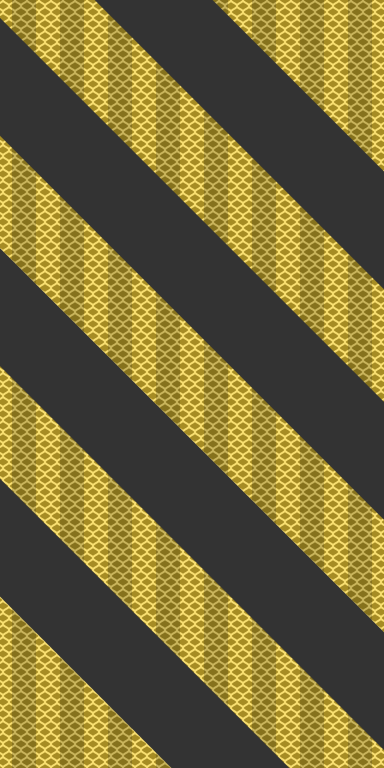
Write a WebGL 2 fragment shader that draws this pattern.

```glsl
#version 300 es
precision highp float;

uniform vec2 u_resolution;
out vec4 fragColor;

const float TAU = 6.2831853;
const vec3 CHARCOAL = vec3(0.20, 0.20, 0.20);
const vec3 OCHRE = vec3(0.65, 0.55, 0.14);
const vec3 PALE_GOLD = vec3(0.97, 0.87, 0.44);

const float CELLS_ACROSS = 32.0;
const float COLUMNS_ACROSS = 8.0;
const float COLUMN_SHADE = 0.81;
const float WIRE_HALF_WIDTH = 0.086;
const int BAND_COUNT = 4;
const float BAND_SPACING = 0.2;
const float BAND_HALF_WIDTH = 0.0512;

// Coverage of a shape from its signed distance, negative inside
float coverage(float dist, float blur) {
    return 1.0 - smoothstep(-blur, blur, dist);
}

// Distance from x to the nearest whole number
float toNearest(float x) {
    return abs(fract(x + 0.5) - 0.5);
}

// Distance to mirrored wavy wires that touch to form ogee cells
float ogeeWire(vec2 q) {
    float sway = 0.25 * cos(TAU * q.y);
    float slope = 0.25 * TAU * sin(TAU * q.y);
    float gap = min(toNearest(q.x - sway), toNearest(q.x - 0.5 + sway));
    return gap / sqrt(1.0 + slope * slope);
}

// Signed distance to the diagonal bands, in canvas widths
float diagonalBands(vec2 p) {
    float t = (p.x + p.y) / 3.0;
    float nearest = 1.0;
    for (int i = 1; i <= BAND_COUNT; i++) {
        nearest = min(nearest, abs(t - float(i) * BAND_SPACING));
    }
    return (nearest - BAND_HALF_WIDTH) * 3.0 / sqrt(2.0);
}

// Signed distance to the shaded vertical columns, in canvas widths
float shadedColumns(float x) {
    return (abs(fract(x * COLUMNS_ACROSS) - 0.5) - 0.25) / COLUMNS_ACROSS;
}

void main() {
    // Canvas is one unit wide and two units tall
    vec2 p = gl_FragCoord.xy / u_resolution * vec2(1.0, 2.0);
    float blur = 0.7 / u_resolution.x;

    // Gold mesh
    float wire = ogeeWire(p * CELLS_ACROSS) - WIRE_HALF_WIDTH;
    vec3 color = mix(OCHRE, PALE_GOLD, coverage(wire, blur * CELLS_ACROSS));

    // Column shading
    color *= mix(1.0, COLUMN_SHADE, coverage(shadedColumns(p.x), blur));

    // Dark diagonal bands on top
    color = mix(color, CHARCOAL, coverage(diagonalBands(p), blur));

    fragColor = vec4(color, 1.0);
}
```
